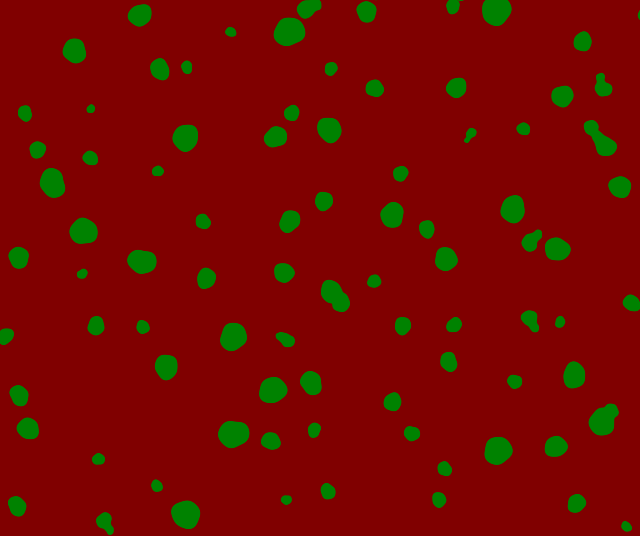
Give the GLSL for this pattern, as a WebGL 1 fragment shader.

```glsl
precision highp float;
// Scattered, slightly lumpy green cells on a flat dark red ground.

uniform vec2 u_resolution;

const vec3 GROUND_RED = vec3(0.502, 0.0, 0.0);
const vec3 CELL_GREEN = vec3(0.0, 0.508, 0.0);

const float ROWS = 9.0;           // grid squares over the canvas height
const float PRESENCE = 0.91;      // share of squares that hold a cell
const float JITTER = 0.86;        // spread of the centres, in squares
const float MIN_RADIUS = 0.045;   // radii, in squares
const float MAX_RADIUS = 0.26;
const float LOBE_SHARE = 0.06;    // share of cells with a budding lobe
const float MERGE = 0.04;         // softness where neighbours touch
const float EDGE_PIXELS = 0.5;    // half width of the smoothed edge
const vec2 SEED = vec2(17.0, 43.0);
const float TAU = 6.2831853;

// Four random values in 0..1 for a grid square.
vec4 hash4(vec2 p) {
  vec4 q = fract(p.xyxy * vec4(0.1031, 0.1030, 0.0973, 0.1099));
  q += dot(q, q.wzxy + 33.33);
  return fract((q.xxyz + q.yzzw) * q.zywx);
}

float smoothMin(float a, float b, float k) {
  float h = max(k - abs(a - b), 0.0) / k;
  return min(a, b) - 0.25 * h * h * k;
}

// Approximate distance to a disc whose outline is bent by low harmonics.
float lumpyDisc(vec2 p, float radius, vec4 shape) {
  float angle = atan(p.y, p.x);
  vec3 phase = TAU * shape.xyz;
  float outline = 1.0
    + (0.03 + 0.09 * shape.w) * cos(2.0 * angle + phase.x)
    + 0.04 * cos(3.0 * angle + phase.y)
    + 0.022 * cos(5.0 * angle + phase.z);
  return length(p) - radius * outline;
}

// Distance to the cell that belongs to one grid square.
float cellDistance(vec2 p, vec2 square) {
  vec4 place = hash4(square + SEED);
  vec4 shape = hash4(square + SEED * 3.0);
  vec4 extra = hash4(square + SEED * 5.0);
  if (extra.x > PRESENCE) return 1.0;

  vec2 offset = p - square - 0.5 - JITTER * (place.xy - 0.5);
  float radius = mix(MIN_RADIUS, MAX_RADIUS, 0.5 * (place.z + place.w));
  float d = lumpyDisc(offset, radius, shape);

  // A few cells carry a smaller lobe joined by a neck.
  if (extra.y < LOBE_SHARE) {
    float heading = TAU * extra.z;
    vec2 lobe = radius * mix(1.2, 1.6, extra.w) * vec2(cos(heading), sin(heading));
    float bud = lumpyDisc(offset - lobe, 0.55 * radius, shape.wzyx);
    d = smoothMin(d, bud, 0.6 * radius);
  }
  return d;
}

void main() {
  vec2 p = gl_FragCoord.xy / u_resolution.y * ROWS;
  vec2 home = floor(p);

  // Nearest cell among the surrounding squares.
  float d = 1.0;
  for (int j = -1; j <= 1; j++) {
    for (int i = -1; i <= 1; i++) {
      vec2 square = home + vec2(float(i), float(j));
      d = smoothMin(d, cellDistance(p, square), MERGE);
    }
  }

  float edge = EDGE_PIXELS * ROWS / u_resolution.y;
  float cover = 1.0 - smoothstep(-edge, edge, d);
  gl_FragColor = vec4(mix(GROUND_RED, CELL_GREEN, cover), 1.0);
}
```
